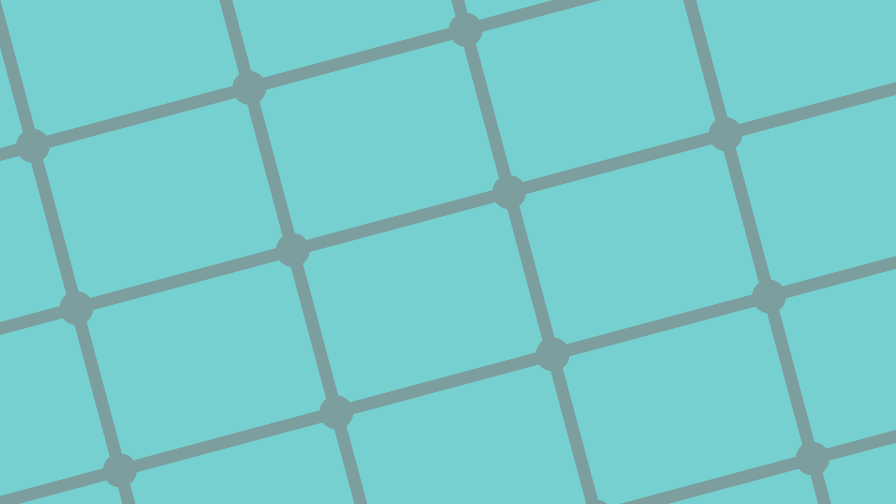
A WebGL 1 fragment shader for this pattern:

```glsl
precision highp float;
// A flat lattice of wide rectangular cells, turned by fifteen degrees.
// Each repeat folds to its nearest crossing, where two straight bars
// and a round joint are merged as signed distances.

uniform vec2 u_resolution;

mat2 rotation(float angle) {
  float c = cos(angle), s = sin(angle);
  return mat2(c, -s, s, c);
}

// Signed distance to the bars and joint around the nearest crossing.
float latticeDistance(vec2 p, vec2 cell) {
  vec2 local = abs((fract(p / cell + 0.5) - 0.5) * cell);
  float bars = min(local.x, local.y) - 0.0124;
  float joint = length(local) - 0.0335;
  return min(bars, joint);
}

void main() {
  // Centred coordinates, in units of the canvas height.
  vec2 p = (gl_FragCoord.xy - 0.5 * u_resolution) / u_resolution.y;
  p = rotation(radians(15.0)) * p;

  // Crossings sit a third and a quarter of a cell off centre.
  vec2 cell = vec2(4.0 / 9.0, 1.0 / 3.0);
  float d = latticeDistance(p - cell * vec2(0.333, 0.25), cell);

  // Antialiased blend of lattice over ground.
  float halfPixel = 0.5 / u_resolution.y;
  float coverage = 1.0 - smoothstep(-halfPixel, halfPixel, d);
  vec3 ground = vec3(0.46, 0.815, 0.81);
  vec3 lattice = vec3(0.485, 0.62, 0.62);
  gl_FragColor = vec4(mix(ground, lattice, coverage), 1.0);
}
```
